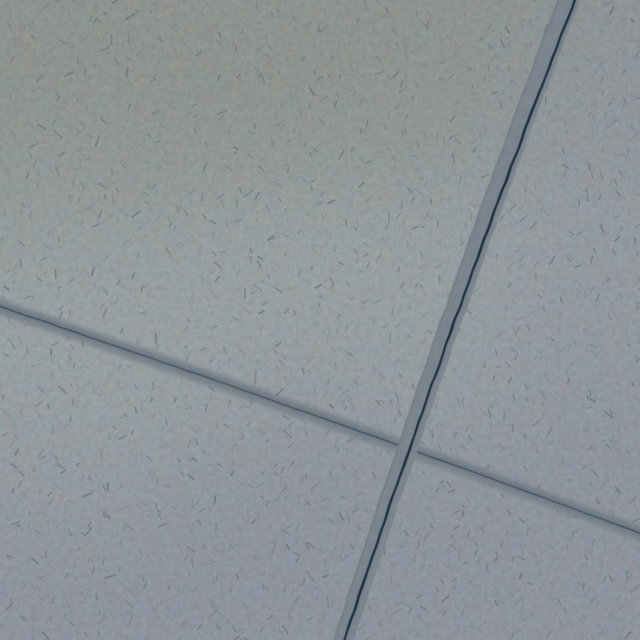
A three.js fragment shader for this texture:

```glsl
// Speckled ceiling panels, parted by two slanted joints that cross low and right of centre.
// Panels are a soft gradient with gradient-noise grain and hashed flecks;
// each joint is a slightly bowed line with a grey rail and a thin dark gap.
varying vec2 vUv;

const vec3 WARM_GREY  = vec3(0.555, 0.577, 0.562);
const vec3 PALE_GREY  = vec3(0.592, 0.622, 0.630);
const vec3 COOL_GREY  = vec3(0.555, 0.578, 0.615);
const vec3 FLECK_GREY = vec3(0.415, 0.445, 0.470);
const vec3 RAIL_GREY  = vec3(0.465, 0.508, 0.545);
const vec3 RAIL_EDGE  = vec3(0.410, 0.455, 0.490);
const vec3 SOFT_GAP   = vec3(0.270, 0.330, 0.385);
const vec3 DEEP_GAP   = vec3(0.120, 0.175, 0.230);
const float SLANT = 0.942; // turns an axis offset into distance across a joint
const float AA = 0.0014;

vec2 hash2(vec2 p) {
  vec3 q = fract(p.xyx * vec3(0.1031, 0.1030, 0.0973));
  q += dot(q, q.yzx + 33.33);
  return fract((q.xx + q.yz) * q.zy);
}

float gradientDot(vec2 cell, vec2 corner, vec2 f) {
  float a = 6.2832 * hash2(cell + corner).x;
  return dot(vec2(cos(a), sin(a)), f - corner);
}

float gradientNoise(vec2 p) {
  vec2 i = floor(p), f = p - i;
  vec2 u = f * f * f * (f * (f * 6.0 - 15.0) + 10.0);
  vec2 e = vec2(1.0, 0.0);
  return mix(mix(gradientDot(i, e.yy, f), gradientDot(i, e.xy, f), u.x),
             mix(gradientDot(i, e.yx, f), gradientDot(i, e.xx, f), u.x), u.y);
}

float segmentDistance(vec2 p, vec2 halfAxis) {
  float t = clamp(dot(p, halfAxis) / dot(halfAxis, halfAxis), -1.0, 1.0);
  return length(p - halfAxis * t);
}

// Short strokes, one per cell, mostly upright; returns coverage.
float flecks(vec2 p, float count, float size, float seed) {
  vec2 q = p * count, cell = floor(q);
  float cover = 0.0;
  for (int y = -1; y <= 1; y++) {
    for (int x = -1; x <= 1; x++) {
      vec2 id = cell + vec2(float(x), float(y));
      vec2 place = hash2(id + seed), look = hash2(id + seed + 57.0);
      float angle = 1.5 + (look.x - 0.5) * 2.4;
      vec2 halfAxis = vec2(cos(angle), sin(angle)) * size * count * mix(0.4, 1.0, look.y);
      float d = segmentDistance(q - id - place, halfAxis) / count;
      float strength = mix(0.08, 0.75, pow(fract(look.x * 7.0 + place.y), 2.5));
      cover = max(cover, strength * (1.0 - smoothstep(0.0004, 0.0024, d)));
    }
  }
  return cover;
}

// Soft-edged strip covering lo..hi.
float strip(float d, float lo, float hi, float soft) {
  return smoothstep(lo - soft, lo + soft, d) * (1.0 - smoothstep(hi - soft, hi + soft, d));
}

vec3 panelColor(vec2 p) {
  float drift = 0.10 * gradientNoise(p * 3.0 + 4.0);
  float height = p.y + drift - 0.12 * p.x;
  vec3 c = mix(COOL_GREY, PALE_GREY, smoothstep(0.05, 0.46, height));
  c = mix(c, WARM_GREY, smoothstep(0.48, 0.90, height));
  c = mix(c, COOL_GREY, 0.5 * smoothstep(0.55, 1.0, p.x));
  // Faint colour blotches, then light and dark grain.
  c += vec3(0.020, -0.004, -0.016) * gradientNoise(p * 34.0);
  c += vec3(-0.010, 0.012, 0.004) * gradientNoise(p * 47.0 + 19.0);
  c += 0.028 * gradientNoise(p * 105.0) + 0.024 * gradientNoise(p * 210.0 + 7.0);
  float marks = max(flecks(p, 30.0, 0.0075, 3.0), 0.8 * flecks(p, 46.0, 0.0050, 91.0));
  return mix(c, FLECK_GREY, marks);
}

// Shallow joint: blurred rail with a faint gap.
vec3 addShallowJoint(vec3 c, vec2 p) {
  float line = 0.521 - 0.354 * p.x + 0.016 * p.x * (1.0 - p.x);
  float d = (p.y - line) * SLANT + 0.0009 * gradientNoise(vec2(p.x * 42.0, 2.5));
  float wear = 0.5 + 0.5 * gradientNoise(vec2(p.x * 16.0, 8.5));
  c = mix(c, RAIL_GREY, 0.85 * strip(d, -0.0125, 0.0115, 0.0055));
  c = mix(c, RAIL_EDGE, 0.55 * strip(d, -0.005, 0.006, 0.004));
  return mix(c, SOFT_GAP, mix(0.65, 1.0, wear) * strip(d, -0.0014, 0.0014, AA));
}

// Steep joint: crisp rail lying over the shallow one; its gap drifts right upwards.
vec3 addSteepJoint(vec3 c, vec2 p) {
  float line = 0.538 + 0.36 * p.y - 0.028 * p.y * (1.0 - p.y);
  float d = (p.x - line) * SLANT + 0.0016 * gradientNoise(vec2(p.y * 36.0, 5.5));
  float left = -mix(0.016, 0.026, p.y), right = mix(0.014, 0.008, p.y);
  float shade = 0.022 * gradientNoise(p * 60.0 + 31.0);
  c = mix(c, RAIL_GREY + 0.012 + shade, strip(d, left, right, 0.0022));
  c = mix(c, RAIL_EDGE, 0.45 * strip(d, left, left + 0.003, 0.002));
  c = mix(c, RAIL_EDGE, 0.60 * strip(d, -0.003, 0.004, 0.0025));
  float width = 0.0017 + 0.0006 * gradientNoise(vec2(p.y * 24.0, 12.5));
  return mix(c, DEEP_GAP, 0.95 * strip(d, -width, width, AA));
}

void main() {
  vec3 color = panelColor(vUv);
  color = addShallowJoint(color, vUv);
  color = addSteepJoint(color, vUv);
  gl_FragColor = vec4(color, 1.0);
}
```
